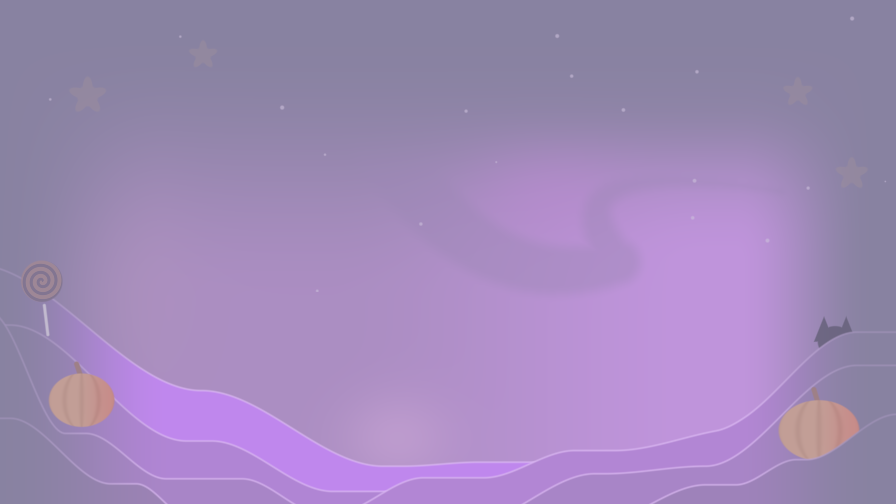
This background is drawn by a WebGL 2 fragment shader. Its source:

```glsl
#version 300 es
precision highp float;
// A misty violet night: layered rolling hills with bright rims, pumpkins,
// a spiral sweet, a cat silhouette and faint stars. Hills are sums of smooth
// steps, smoke is a tapered Bezier ribbon. Units: canvas height is 1.
#define RIM_WIDTH 0.0035
#define RIM_GLOW 0.65
#define SMOKE_STRENGTH 0.42
#define STAR_STRENGTH 0.75
#define SPARK_CELL 0.15
#define SPARK_AMOUNT 0.28

uniform vec2 u_resolution;
out vec4 fragColor;

const vec3 SLATE = vec3(.535, .51, .632);
const vec3 MAUVE = vec3(.67, .555, .76);
const vec3 ORCHID = vec3(.75, .58, .86);
const vec3 SMOKE = vec3(.61, .53, .71);
const vec3 RIM = vec3(.87, .74, .96);
const vec3 SPARK = vec3(.80, .75, .86);
const vec3 CREAM = vec3(.62, .56, .61);
const vec3 INK = vec3(.40, .38, .48);
const float FIFTH = 1.2566;

float pixel;  // size of one pixel in canvas units

float cover(float d) { return 1. - smoothstep(-pixel, pixel, d); }

float glow(vec2 p, vec2 radius) { p /= radius; return exp(-dot(p, p)); }

float hash(vec2 p) {
  vec3 q = fract(p.xyx * vec3(.1031, .1030, .0973));
  q += dot(q, q.yzx + 33.33);
  return fract((q.x + q.y) * q.z);
}

float segment(vec2 p, vec2 a, vec2 b) {
  p -= a; b -= a;
  return length(p - b * clamp(dot(p, b) / dot(b, b), 0., 1.));
}

// Distance to a quadratic Bezier ribbon whose half width runs from w.x to w.y
float ribbon(vec2 p, vec2 a, vec2 b, vec2 c, vec2 w) {
  float d = 9.;
  vec2 last = a;
  for (int i = 1; i <= 20; i++) {
    float t = float(i) / 20.;
    vec2 next = mix(mix(a, b, t), mix(b, c, t), t);
    d = min(d, segment(p, last, next) - mix(w.x, w.y, t));
    last = next;
  }
  return d;
}

float star(vec2 p, float r) {
  float a = abs(mod(atan(p.x, p.y) + .5 * FIFTH, FIFTH) - .5 * FIFTH);
  return (length(p) - r * mix(1., .55, smoothstep(0., .55, a))) * .7;
}

// Each column of steps holds start, end and change of height
void hill(inout vec3 col, vec2 p, float fade, vec3 hue, float base, mat4x3 steps) {
  float h = base;
  for (int i = 0; i < 4; i++) h += steps[i].z * smoothstep(steps[i].x, steps[i].y, p.x);
  float d = p.y - h;
  d *= pixel / max(length(vec2(dFdx(d), dFdy(d))), 1e-5);
  vec3 fill = mix(SLATE, hue, fade);
  col = mix(col, fill, cover(d));
  float rim = cover(abs(d) - .5 * RIM_WIDTH);
  col = mix(col, mix(SLATE, RIM, .3 + .7 * fade), rim * RIM_GLOW);
}

void pumpkin(inout vec3 col, vec2 p, vec2 radius) {
  vec2 q = p / radius;
  float stem = segment(p, vec2(0, radius.y * .8), vec2(-.01, radius.y * 1.35)) - .005;
  col = mix(col, vec3(.62, .50, .53), cover(stem));
  float bulge = q.x / sqrt(max(1. - q.y * q.y * .8, .1));
  float groove = pow(abs(cos(bulge * 6.)), 8.);
  vec3 skin = mix(vec3(.76, .62, .59), vec3(.78, .55, .54), smoothstep(-.2, 1., q.x));
  col = mix(col, skin - .035 * groove, cover((length(q) - 1.) * radius.y));
}

void main() {
  vec2 p = gl_FragCoord.xy / u_resolution.y;
  pixel = 1. / u_resolution.y;
  float fade = smoothstep(0., .34, p.x) * (1. - smoothstep(1.46, 1.73, p.x));

  // Sky, side glow and smoke
  vec3 col = mix(SLATE, MAUVE, 1. - smoothstep(.4, .92, p.y));
  col = mix(col, ORCHID, smoothstep(.65, 1.4, p.x) * (1. - smoothstep(.48, .8, p.y)));
  col = mix(col, vec3(.73, .54, .82), .45 * glow(p - vec2(1.09, .61), vec2(.16, .1)));
  float smoke = ribbon(p, vec2(.764, .71), vec2(.96, .4), vec2(1.227, .48), vec2(.07, .05));
  smoke = min(smoke, ribbon(p, vec2(1.227, .48), vec2(1.06, .7), vec2(1.55, .62), vec2(.045, .006)));
  float veil = (1. - smoothstep(-.025, .012, smoke)) * (1. - smoothstep(.6, .74, p.y));
  col = mix(col, SMOKE, veil * SMOKE_STRENGTH);
  col = mix(SLATE, col, fade);
  col = mix(col, vec3(.68, .58, .73), .35 * glow(p - vec2(.28, .42), vec2(.12, .2)));
  col = mix(col, vec3(.78, .64, .83), .6 * glow(p - vec2(.787, .13), vec2(.11, .09)));

  // Hung stars and scattered sparks
  vec3 stars[4] = vec3[](vec3(.174, .81, .038), vec3(.403, .891, .029),
                         vec3(1.583, .817, .03), vec3(1.69, .655, .033));
  for (int i = 0; i < 4; i++) col = mix(col, CREAM, STAR_STRENGTH * .6 * cover(star(p - stars[i].xy, stars[i].z)));
  vec2 cell = floor(p / SPARK_CELL);
  vec2 spot = (cell + .15 + .7 * vec2(hash(cell + 3.), hash(cell + 17.))) * SPARK_CELL;
  float spark = cover(length(p - spot) - mix(.001, .004, hash(cell + 41.)));
  col = mix(col, SPARK, .6 * spark * step(hash(cell), SPARK_AMOUNT) * step(.42, p.y));

  // Left and right hills, back to front, with the props between them
  vec3 none = vec3(0, 1, 0);
  hill(col, p, fade, vec3(.75, .53, .93), .475, mat4x3(vec3(-.05, .4, -.25), vec3(.4, .76, -.15), vec3(.8, .95, .008), none));
  hill(col, p, fade, vec3(.69, .52, .83), .355, mat4x3(vec3(.02, .37, -.23), vec3(.42, .66, -.1), none, none));
  vec2 cat = p - vec2(1.657, .322);
  float ears = max(abs(abs(cat.x) - .022) + (cat.y - .05) * .4, -cat.y);
  col = mix(col, INK, .85 * cover(min(ears, length(cat * vec2(.9, 1)) - .031)));
  hill(col, p, fade, vec3(.70, .525, .83), -.02, mat4x3(vec3(.66, .84, .072), vec3(.96, 1.14, .054), vec3(1.22, 1.48, .045), vec3(1.42, 1.7, .19)));
  hill(col, p, fade, vec3(.66, .52, .78), -.04, mat4x3(vec3(.93, 1.18, .1), vec3(1.2, 1.4, .015), vec3(1.4, 1.7, .2), none));
  pumpkin(col, p - vec2(.162, .206), vec2(.065, .053));
  pumpkin(col, p - vec2(1.625, .146), vec2(.08, .06));
  hill(col, p, fade, vec3(.66, .52, .78), .38, mat4x3(vec3(-.02, .13, -.24), vec3(.17, .33, -.09), vec3(.48, .64, -.07), none));
  hill(col, p, fade, vec3(.61, .51, .71), .17, mat4x3(vec3(.02, .22, -.13), vec3(.27, .38, -.07), none, none));
  hill(col, p, fade, vec3(.62, .51, .73), -.04, mat4x3(vec3(1.18, 1.4, .078), vec3(1.46, 1.58, .05), vec3(1.6, 1.78, .09), none));

  // Spiral sweet on its stick
  col = mix(col, vec3(.76, .73, .81), cover(segment(p, vec2(.088, .394), vec2(.095, .336)) - .003));
  vec2 sweet = p - vec2(.083, .442);
  float coil = abs(fract(length(sweet) / .014 - atan(sweet.y, sweet.x) / (5. * FIFTH)) - .5);
  vec3 candy = mix(vec3(.62, .53, .59), vec3(.51, .46, .57), smoothstep(.2, .36, coil));
  col = mix(col, candy, cover(length(sweet) - .041));

  fragColor = vec4(col, 1);
}
```
